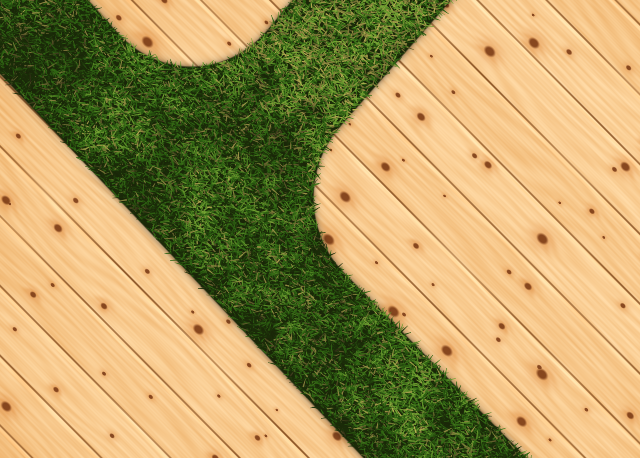
Reproduce this texture procedurally as a Shadertoy shader.

```glsl
// A curving strip of lawn laid between diagonal planks of knotty pine.

const float PLANK_PITCH = 0.1524;
const float BLADE_CELL = 0.020;
const int BLADE_LAYERS = 15;

vec4 hash4(vec2 p) {
    vec4 q = fract(p.xyxy * vec4(0.1031, 0.1030, 0.0973, 0.1099));
    q += dot(q, q.wzxy + 33.33);
    return fract((q.xxyz + q.yzzw) * q.zywx);
}

vec2 gradientAt(vec2 cell) {
    float angle = 6.2832 * hash4(cell).x;
    return vec2(cos(angle), sin(angle));
}

float gradientNoise(vec2 p) {
    vec2 i = floor(p), f = fract(p);
    vec2 u = f * f * f * (f * (f * 6.0 - 15.0) + 10.0);
    vec2 e = vec2(0.0, 1.0);
    float low = mix(dot(gradientAt(i), f), dot(gradientAt(i + e.yx), f - e.yx), u.x);
    float high = mix(dot(gradientAt(i + e), f - e), dot(gradientAt(i + 1.0), f - 1.0), u.x);
    return mix(low, high, u.y);
}

// Signed distance to a line, positive on the left of a -> b
float sideOfLine(vec2 p, vec2 a, vec2 b) {
    vec2 d = normalize(b - a);
    return dot(p - a, vec2(-d.y, d.x));
}

// Intersection of two half planes with a rounded corner
float roundedCorner(float a, float b, float radius) {
    vec2 q = vec2(a, b) + radius;
    return length(max(q, 0.0)) + min(max(q.x, q.y), 0.0) - radius;
}

// Negative on the lawn, positive on the deck
float lawnDistance(vec2 p) {
    float lowerDeck = sideOfLine(p, vec2(0.794, 0.0), vec2(0.0, 0.839));
    float rightDeck = roundedCorner(
        sideOfLine(p, vec2(1.150, 0.0), vec2(0.785, 0.370)),
        sideOfLine(p, vec2(0.785, 0.772), vec2(0.985, 1.0)), 0.216);
    float topDeck = roundedCorner(
        sideOfLine(p, vec2(0.274, 0.909), vec2(0.192, 1.0)),
        sideOfLine(p, vec2(0.639, 1.0), vec2(0.547, 0.890)), 0.25);
    return max(lowerDeck, max(-rightDeck, -topDeck));
}

// One candidate knot per cell: x = core, y = surrounding halo
vec2 knotMask(float along, float plank, float spacing, float radius, float chance) {
    vec2 cell = vec2(floor(along / spacing), floor(plank));
    vec4 h = hash4(cell + spacing * 91.0 + 17.0);
    vec2 local = vec2(fract(along / spacing) - mix(0.25, 0.75, h.x), 0.0) * spacing;
    local.y = (fract(plank) - mix(0.2, 0.8, h.y)) * PLANK_PITCH * 0.705;
    float size = radius * mix(0.55, 1.2, h.w);
    float r = length(local * vec2(0.8, 1.1)) / size;
    return vec2(smoothstep(1.15, 0.55, r), exp(-r * r * 0.22)) * step(h.z, chance);
}

vec3 deckColor(vec2 p, float px) {
    float along = (p.x + 1.0 - p.y) * 0.707;
    float plank = (1.0 - p.y - 1.01 * p.x - 0.319) / PLANK_PITCH;
    float id = floor(plank), f = fract(plank);
    vec2 large = knotMask(along, plank, 0.19, 0.0100, 0.62);
    vec2 small = knotMask(along + 0.07, plank, 0.11, 0.0052, 0.55);

    // Long fibres and growth rings bending around the knots
    float bend = gradientNoise(vec2(along * 3.0, plank * 1.4 + id * 7.3));
    float rings = sin(28.0 * f + 13.0 * bend + 6.0 * large.y);
    float fibre = gradientNoise(vec2(along * 9.0, plank * 22.0 + id * 5.0));
    float tone = 0.28 + 0.12 * rings + 0.32 * fibre + 0.22 * (hash4(vec2(id, 4.0)).x - 0.5);
    tone += 0.75 * smoothstep(0.55, 1.25, length((p - vec2(0.80, 0.45)) * vec2(0.95, 1.1)));
    vec3 color = mix(vec3(1.0, 0.855, 0.65), vec3(0.92, 0.67, 0.38), clamp(tone, 0.0, 1.15));

    // Knots
    color = mix(color, vec3(0.86, 0.53, 0.24), 0.55 * max(large.y, 0.7 * small.y));
    color = mix(color, vec3(0.46, 0.21, 0.07), 0.85 * max(large.x, small.x));

    // Grooves with a lit lip
    float seam = min(f, 1.0 - f) * PLANK_PITCH * 0.705;
    float wear = 0.65 + 0.5 * gradientNoise(vec2(along * 4.0, floor(plank + 0.5)));
    color += 0.06 * smoothstep(0.006, 0.002, abs(f * PLANK_PITCH * 0.705 - 0.006));
    return mix(color, vec3(0.48, 0.26, 0.08), wear * smoothstep(0.0014 + px, 0.0004, seam));
}

float lawnLight(vec2 p) {
    float light = 0.42 + 0.45 * gradientNoise(p * 5.0) + 0.45 * gradientNoise(p * 15.0);
    light += 0.24 * smoothstep(0.45, 0.85, p.x) * smoothstep(0.45, 0.9, p.y);
    float rim = sideOfLine(p, vec2(0.794, 0.0), vec2(0.0, 0.839));
    return light - 0.22 * smoothstep(-0.13, 0.0, rim);
}

vec3 bladeColor(float tone, float straw) {
    vec3 color = mix(vec3(0.10, 0.17, 0.03), vec3(0.18, 0.39, 0.07), smoothstep(0.0, 0.45, tone));
    color = mix(color, vec3(0.46, 0.64, 0.20), smoothstep(0.45, 1.0, tone));
    return mix(color, vec3(0.60, 0.57, 0.27) * (0.55 + 0.6 * tone), straw);
}

// Layered blades, each rooted inside the lawn
vec3 addBlades(vec3 color, vec2 p, float px) {
    float light = lawnLight(p);
    float dryness = 0.12 + 0.22 * smoothstep(0.45, 0.95, p.y) * smoothstep(0.3, 0.8, p.x);
    for (int layer = 0; layer < BLADE_LAYERS; layer++) {
        vec2 offset = float(layer) * vec2(7.37, 3.61);
        vec2 cell = floor(p / BLADE_CELL + offset);
        for (int n = 0; n < 9; n++) {
            vec2 id = cell + vec2(n % 3 - 1, n / 3 - 1);
            vec4 h = hash4(id + float(layer) * 53.0 + 200.0);
            vec2 root = (id + h.xy - offset) * BLADE_CELL;
            float angle = 1.2 + 4.4 * (h.z - 0.5);
            vec2 dir = vec2(cos(angle), sin(angle)), rel = p - root;
            float len = mix(0.010, 0.020, h.w);
            float t = clamp(dot(rel, dir) / len, 0.0, 1.0);
            float edge = length(rel - dir * len * t) - 0.0017 * (1.0 - 0.75 * t);
            float mask = smoothstep(0.6 * px, -0.6 * px, edge);
            if (mask <= 0.0 || lawnDistance(root) > -0.002) continue;
            float pick = fract(h.x * 17.0 + h.w * 31.0);
            float tone = light + 0.85 * (pick - 0.5) + 0.25 * (t - 0.5);
            float straw = step(fract(h.y * 23.0 + h.z * 11.0), dryness);
            color = mix(color, bladeColor(tone, straw), mask);
        }
    }
    return color;
}

void mainImage(out vec4 fragColor, in vec2 fragCoord) {
    vec2 p = fragCoord / iResolution.y;
    float px = 1.0 / iResolution.y;
    float lawn = lawnDistance(p);
    vec3 color = deckColor(p, px);

    // Contact shadow, dark soil, then grass
    color *= 1.0 - 0.38 * exp(-max(lawn, 0.0) / 0.006);
    color = mix(color, vec3(0.10, 0.15, 0.03), smoothstep(px, -px, lawn));
    if (lawn < 0.025) color = addBlades(color, p, px);
    fragColor = vec4(clamp(color, 0.0, 1.0), 1.0);
}
```
